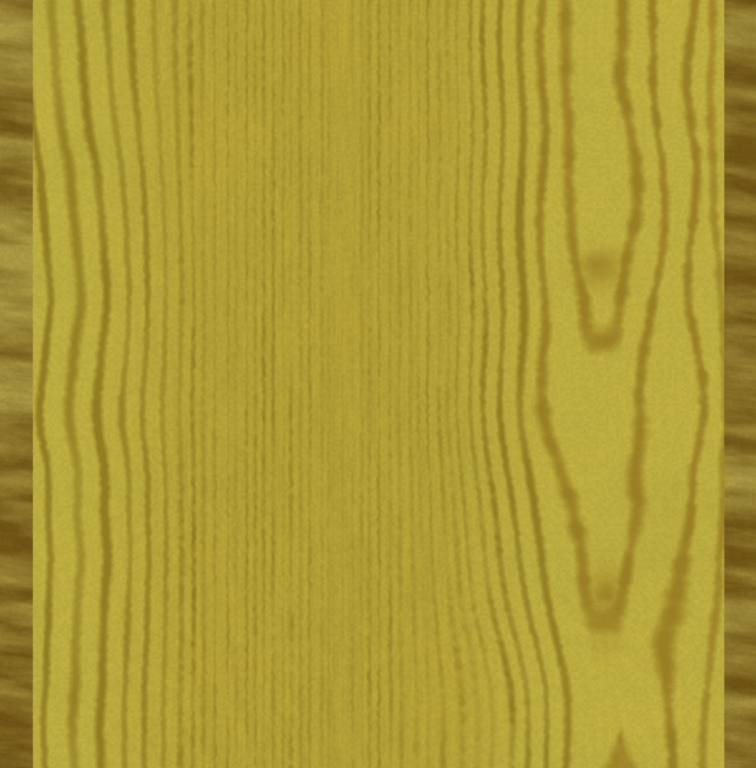
Reproduce this texture procedurally as a Shadertoy shader.

```glsl
const vec3 PALE = vec3(0.735, 0.675, 0.250);
const vec3 OCHRE = vec3(0.690, 0.615, 0.205);
const vec3 GRAIN = vec3(0.555, 0.470, 0.120);
const vec3 AMBER = vec3(0.590, 0.480, 0.130);
const vec3 BARK = vec3(0.430, 0.325, 0.080);
const vec3 STRAW = vec3(0.660, 0.590, 0.260);

float hash(vec2 p) {
    return fract(sin(dot(p, vec2(127.1, 311.7))) * 43758.5453);
}

float noise(vec2 p) {
    vec2 i = floor(p), f = fract(p);
    f = f * f * (3.0 - 2.0 * f);
    return mix(mix(hash(i), hash(i + vec2(1, 0)), f.x),
               mix(hash(i + vec2(0, 1)), hash(i + vec2(1, 1)), f.x), f.y);
}

float fbm(vec2 p) {
    float sum = 0.0, amp = 0.5;
    for (int i = 0; i < 4; i++) {
        sum += amp * noise(p);
        p = p * 2.03 + 17.3;
        amp *= 0.5;
    }
    return sum / 0.9375;
}

// Smooth step that also accepts descending edges
float ramp(float a, float b, float x) {
    float t = clamp((x - a) / (b - a), 0.0, 1.0);
    return t * t * (3.0 - 2.0 * t);
}

float bump(float x, float center, float width) {
    float d = (x - center) / width;
    return exp(-d * d);
}

float smin(float a, float b, float k) {
    float h = max(k - abs(a - b), 0.0) / k;
    return min(a, b) - 0.25 * h * h * k;
}

float stroke(float d, float halfWidth, float aa) {
    return 1.0 - smoothstep(0.1 * halfWidth, 1.6 * halfWidth + aa, abs(d));
}

// Ring count and density: cubic growth, then evenly spaced past the cap
vec2 ringPhase(float d, float linear, float cubic, float cap) {
    float c = min(d, cap);
    float slope = linear + 3.0 * cubic * c * c;
    return vec2(linear * c + cubic * c * c * c + (d - c) * slope, slope);
}

// Ring lines broken into dabs, fainter and more broken where they crowd
float ringLines(vec2 phase, float y, float seed, float aa) {
    float id = floor(phase.x + 0.5);
    float crowd = smoothstep(3.5, 10.0, phase.y);
    float along = noise(vec2(id * 7.3 + seed, y * 11.0));
    float dabs = noise(vec2(id * 5.7 + seed, y * 130.0));
    float drift = (hash(vec2(id, seed + 5.0)) - 0.5) * 0.35 * crowd;
    float width = 0.09 + 0.07 * hash(vec2(id, seed)) + 0.05 * along;
    float strength = mix(0.9, 0.55, crowd) * (0.55 + 0.6 * hash(vec2(id, seed + 9.0)));
    float breaks = mix(0.75 + 0.5 * along, (0.35 + 0.9 * along) * (0.4 + 1.1 * dabs), crowd);
    return stroke(phase.x - id - drift, width, aa * phase.y) * strength * breaks;
}

// Tongue-shaped growth ring: two legs closed by a rounded tip
float tongue(vec2 p, float left, float right, float tip, float slope) {
    return smin(smin(p.x - left, right - p.x, 0.02), (p.y - tip) * slope, 0.02);
}

float straightGrain(vec2 p, float aa) {
    float y = p.y;
    float leftSway = -0.036 * ramp(0.6, 1.0, y) - 0.014 * bump(y, 0.47, 0.07)
                   - 0.009 * ramp(0.25, 0.05, y);
    float rightSway = 0.062 * ramp(0.5, 0.0, y) + 0.003 * sin(26.0 * y - 1.2);
    float xl = p.x - leftSway * ramp(0.3, 0.09, p.x);
    float xr = p.x - rightSway * ramp(0.5, 0.72, p.x);
    vec2 left = ringPhase((xl - 0.066) * 7.58, 3.3, 0.75, 1.8);
    vec2 right = ringPhase((0.719 - xr) * 7.58, 4.4, 2.0, 1.0);
    float a = ringLines(left, y, 3.0, aa * 7.58) * ramp(0.5, 0.36, p.x);
    float b = ringLines(right, y, 29.0, aa * 7.58) * ramp(0.4, 0.53, p.x);
    return max(a, b * step(0.5, right.x));
}

float flameGrain(vec2 p, float aa) {
    float y = p.y, rough = fbm(vec2(p.x * 30.0, y * 45.0));
    float w = 0.0035 + 0.006 * rough;
    // Inner and outer tongues
    float l1 = 0.746 + 0.007 * ramp(1.0, 0.8, y) + 0.022 * ramp(0.74, 0.57, y);
    float r1 = 0.821 + 0.021 * ramp(0.93, 0.77, y) - 0.024 * ramp(0.76, 0.57, y);
    float l2 = 0.718 + 0.004 * sin(26.0 * y - 1.16) + 0.06 * ramp(0.52, 0.2, y);
    float r2 = 0.861 + 0.016 * ramp(1.0, 0.72, y) - 0.033 * ramp(0.7, 0.47, y)
             - 0.022 * ramp(0.36, 0.2, y);
    float inner = stroke(tongue(p, l1, r1, 0.555, 0.6), w * 1.2, aa);
    float outer = stroke(tongue(p, l2, r2, 0.192, 0.35), w * (0.85 + 0.6 * bump(y, 0.36, 0.16)), aa);
    // Open lines along the right edge
    float x3 = 0.915 + 0.005 * sin(24.0 * y + 1.7) + 0.012 * ramp(0.6, 0.46, y)
             - 0.042 * ramp(0.42, 0.17, y);
    float x4 = 0.942 + 0.016 * ramp(0.74, 0.58, y) - 0.03 * ramp(0.35, 0.0, y);
    float edge = max(stroke(p.x - x3, w * (0.9 + 1.5 * bump(y, 0.19, 0.08)), aa),
                     0.8 * stroke(p.x - x4, w * 0.8, aa));
    // Stains in the tongue tips and the peak rising from below
    float knot = bump(p.x, 0.795, 0.03) * bump(y, 0.65, 0.022);
    float pool = bump(p.x, 0.802, 0.02) * bump(y, 0.222, 0.03);
    float drip = 0.35 * bump(p.x, 0.802, 0.02) * bump(y, 0.165, 0.02);
    float peak = 1.0 - smoothstep(-0.008, 0.008, abs(p.x - 0.82) - (0.047 - y) * 0.45);
    float stain = max(max(knot, pool), max(drip, peak)) * (0.5 + 0.8 * rough);
    return max(max(inner, outer), max(edge, stain)) * (0.65 + 0.6 * rough);
}

vec3 sidePlanks(vec2 p) {
    float isRight = step(0.5, p.x), y = p.y;
    float streak = fbm(vec2(p.x * 11.0 + isRight * 31.0, y * 48.0 + p.x * 5.0));
    float leftLight = 0.4 * bump(y, 0.65, 0.045) + 0.6 * bump(y, 0.485, 0.018)
                    + 0.25 * ramp(0.46, 0.468, y);
    float rightLight = 0.6 * bump(y, 0.953, 0.02) + 0.4 * bump(y, 0.385, 0.035);
    float light = mix(leftLight, rightLight, isRight) + 0.35 * bump(y, 0.19, 0.025);
    return mix(BARK, STRAW, clamp(1.5 * streak - 0.42 + light, 0.0, 1.0));
}

void mainImage(out vec4 fragColor, in vec2 fragCoord) {
    vec2 p = fragCoord / iResolution.xy;
    float aa = 1.0 / iResolution.y;
    // Brushed, uneven line edges
    vec2 q = p;
    q.x += 0.006 * (noise(p * vec2(9.0, 18.0)) - 0.5) * ramp(0.4, 0.7, abs(p.x - 0.45) * 2.0)
         + 0.0025 * (noise(p * vec2(90.0, 170.0)) - 0.5);
    // Base tone, clouds and fine fibres
    float middle = ramp(0.08, 0.3, p.x) * ramp(0.75, 0.55, p.x);
    float clouds = fbm(p * vec2(7.0, 14.0)) - 0.5;
    float fibres = noise(p * vec2(260.0, 22.0)) - 0.5;
    float speckle = noise(p * 300.0) - 0.5;
    vec3 wood = mix(PALE, OCHRE, clamp(0.8 * middle + 0.6 * clouds, 0.0, 1.0));
    wood *= 1.0 + 0.07 * clouds + 0.05 * fibres * middle + 0.06 * speckle;
    // Grain lines
    wood = mix(wood, GRAIN, clamp(straightGrain(q, aa), 0.0, 1.0) * 0.9);
    wood = mix(wood, AMBER, clamp(flameGrain(q, aa), 0.0, 1.0) * 0.9);
    // Panel laid over the side planks
    float panel = smoothstep(-aa, aa, min(p.x - 0.0435, 0.958 - p.x));
    fragColor = vec4(mix(sidePlanks(p) * (1.0 + 0.06 * speckle), wood, panel), 1.0);
}
```
